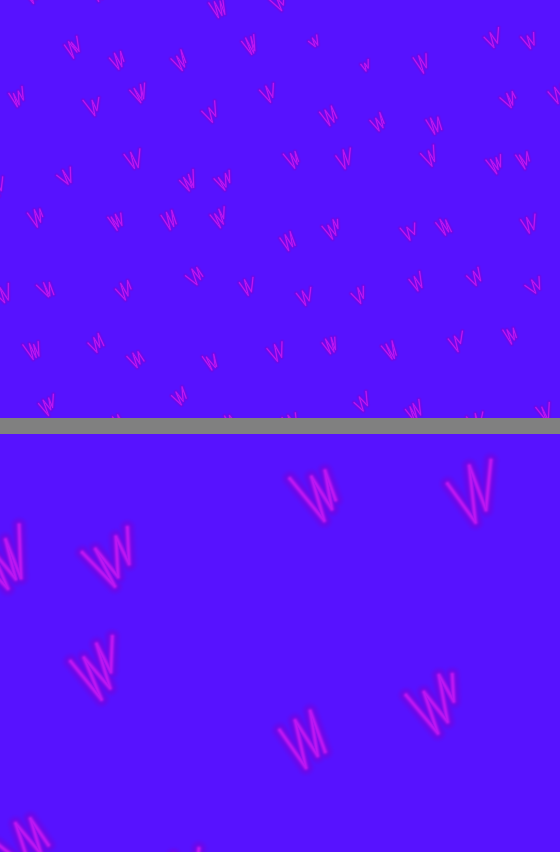
Top: the whole. Bottom: its middle third, enlarged.
A WebGL 1 fragment shader for this pattern:

```glsl
precision highp float;
// Thin magenta zigzag scribbles scattered over a flat violet ground.
// Each jittered cell holds one scribble: a stroke bouncing between a
// random upper rail and a random lower rail, drawn by segment distance.

uniform vec2 u_resolution;

const vec3 GROUND = vec3(0.34, 0.07, 1.0);
const vec3 HALO = vec3(0.43, 0.02, 0.90);
const vec3 INK = vec3(0.91, 0.13, 0.98);

const float CELL = 0.143;         // cell size, in canvas heights
const float JITTER = 0.56;        // wander range within a cell
const float UNIT = 0.00174;       // scribble unit, in canvas heights
const float SOFTNESS = 0.0019;    // falloff radius of the stroke
const float INK_STRENGTH = 0.64;  // opacity at the stroke centre
const float HALO_REACH = 0.0085;  // extent of the faint tint
const int MAX_STROKES = 6;

float hash(vec2 p, float seed) {
  vec3 q = fract(vec3(p.xyx + seed * 7.31) * vec3(0.1031, 0.1030, 0.0973));
  q += dot(q, q.yzx + 33.33);
  return fract((q.x + q.y) * q.z);
}

vec2 hash2(vec2 p, float seed) {
  return vec2(hash(p, seed), hash(p, seed + 0.5));
}

float segmentDistance(vec2 p, vec2 a, vec2 b) {
  vec2 pa = p - a;
  vec2 ba = b - a;
  return length(pa - ba * clamp(dot(pa, ba) / dot(ba, ba), 0.0, 1.0));
}

// Corner i of a scribble: even corners lie above, odd ones below.
vec2 corner(float i, float strokes, vec2 id) {
  float t = i / strokes;
  float rise = hash(id, 3.0);
  float droop = hash(id, 4.0);
  vec2 upper = mix(vec2(-11.0, 1.0 + 5.0 * droop),
                   vec2(6.0 + 4.0 * droop, 11.0 + 4.0 * rise), t);
  vec2 lower = mix(vec2(1.0, -15.0),
                   vec2(10.0, -9.0 + 11.0 * rise), t);
  vec2 wobble = (hash2(id, 10.0 + i) - 0.5) * vec2(3.0, 5.0);
  return mix(upper, lower, mod(i, 2.0)) + wobble;
}

// Distance to the zigzag, in scribble units.
float scribbleDistance(vec2 p, vec2 id) {
  float strokes = 4.0 + floor(hash(id, 5.0) * 2.6);
  float d = 1000.0;
  vec2 start = corner(0.0, strokes, id);
  for (int i = 1; i <= MAX_STROKES; i++) {
    if (float(i) > strokes) break;
    vec2 end = corner(float(i), strokes, id);
    d = min(d, segmentDistance(p, start, end));
    start = end;
  }
  return d;
}

// Distance to the scribble in the cell around p, in canvas heights.
float scatterDistance(vec2 p) {
  vec2 grid = p / CELL + vec2(0.3, 0.35);
  float row = floor(grid.y);
  grid.x += 0.5 * mod(row, 2.0) + 0.3 * hash(vec2(row, 5.0), 9.0);
  vec2 id = floor(grid) + 17.0;
  vec2 offset = (hash2(id, 1.0) - 0.5) * JITTER;
  vec2 local = (fract(grid) - 0.5 - offset) * CELL;
  float size = hash(id, 6.0) < 0.12 ? 0.6 : 1.0;
  float scale = UNIT * size;
  return scribbleDistance(local / scale, id) * scale;
}

void main() {
  float d = scatterDistance(gl_FragCoord.xy / u_resolution.y);

  // Faint tint around the strokes, then the soft-edged ink.
  float tint = 1.0 - smoothstep(0.001, HALO_REACH, d);
  float falloff = d / SOFTNESS;
  float ink = INK_STRENGTH * exp(-falloff * falloff);
  vec3 color = mix(GROUND, HALO, tint);
  gl_FragColor = vec4(mix(color, INK, ink), 1.0);
}
```
